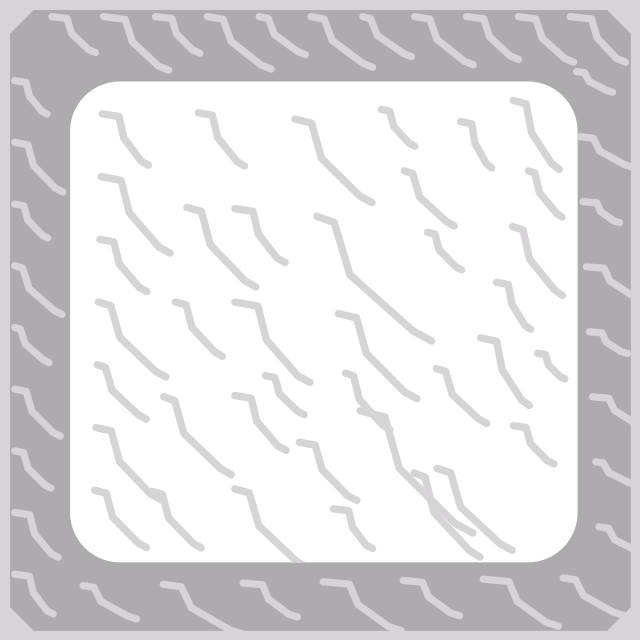
A Shadertoy shader for this texture:

```glsl
// A white rounded panel in a grey chamfered frame, scattered with bent strokes.
// Box distances form the panel and frame; short loops lay out runs of strokes,
// with layered sines varying the size and bend of each one.

float boxDistance(vec2 p, vec2 halfSize, float radius) {
    vec2 q = abs(p) - halfSize + radius;
    return length(max(q, 0.0)) + min(max(q.x, q.y), 0.0) - radius;
}

float chamferDistance(vec2 p, float halfSize, float cut) {
    vec2 q = abs(p) - halfSize;
    return max(max(q.x, q.y), (q.x + q.y + cut) * 0.7071);
}

float segmentDistance(vec2 p, vec2 a, vec2 b) {
    vec2 ab = b - a;
    return length(p - a - ab * clamp(dot(p - a, ab) / dot(ab, ab), 0.0, 1.0));
}

// Stroke with a flat lead-in, a steep drop and a slanting tail
float strokeDistance(vec2 p, vec2 size, float bend) {
    vec2 lead = size * vec2(0.14 + 0.26 * bend, 0.05);
    vec2 knee = size * vec2(0.28 + 0.22 * bend, 0.47);
    vec2 tail = size * vec2(0.84, 0.92);
    float d = min(segmentDistance(p, vec2(0.0), lead), segmentDistance(p, lead, knee));
    return min(d, min(segmentDistance(p, knee, tail), segmentDistance(p, tail, size)));
}

// Evenly stepped run of strokes, each slightly different
float runDistance(vec2 p, vec2 start, vec2 stride, int count, vec2 size) {
    float d = 1.0;
    for (int i = 0; i < count; i++) {
        float k = float(i);
        float scale = 1.0 + 0.2 * sin(3.3 * k - 1.5);
        float bend = 0.5 + 0.35 * sin(7.0 * k + 90.0 * start.x) + 0.15 * sin(4.0 * k);
        d = min(d, strokeDistance(p - start - stride * k, size * scale, bend));
    }
    return d;
}

float panelStrokes(vec2 p) {
    // Left half
    float d = runDistance(p, vec2(0.160, 0.178), vec2(-0.002, 0.098), 7, vec2(0.090, 0.100));
    d = min(d, runDistance(p, vec2(0.310, 0.176), vec2(-0.018, 0.148), 5, vec2(0.090, 0.104)));
    d = min(d, runDistance(p, vec2(0.367, 0.326), vec2(0.0, 0.146), 4, vec2(0.098, 0.105)));
    // Long central diagonal and the short run below it
    d = min(d, runDistance(p, vec2(0.461, 0.186), vec2(0.034, 0.152), 4, vec2(0.150, 0.163)));
    d = min(d, runDistance(p, vec2(0.415, 0.587), vec2(0.053, 0.104), 3, vec2(0.075, 0.076)));
    // Right half
    d = min(d, runDistance(p, vec2(0.596, 0.171), vec2(0.036, 0.096), 3, vec2(0.065, 0.072)));
    d = min(d, runDistance(p, vec2(0.540, 0.583), vec2(0.107, 0.156), 2, vec2(0.086, 0.110)));
    d = min(d, runDistance(p, vec2(0.682, 0.576), vec2(0.001, 0.156), 2, vec2(0.098, 0.107)));
    d = min(d, runDistance(p, vec2(0.720, 0.190), vec2(0.082, -0.033), 2, vec2(0.060, 0.090)));
    d = min(d, runDistance(p, vec2(0.826, 0.267), vec2(-0.025, 0.087), 4, vec2(0.065, 0.090)));
    return min(d, runDistance(p, vec2(0.840, 0.552), vec2(-0.038, 0.113), 2, vec2(0.053, 0.050)));
}

float frameStrokes(vec2 p) {
    float left = runDistance(p, vec2(0.023, 0.126), vec2(0.0, 0.0964), 9, vec2(0.063, 0.065));
    float right = runDistance(p, vec2(0.901, 0.112), vec2(0.005, 0.1016), 8, vec2(0.070, 0.040));
    float top = runDistance(p, vec2(0.081, 0.026), vec2(0.081, 0.0), 11, vec2(0.085, 0.070));
    float bottom = runDistance(p, vec2(0.130, 0.915), vec2(0.125, -0.002), 7, vec2(0.104, 0.065));
    return min(min(left, right), min(top, bottom));
}

void mainImage(out vec4 fragColor, in vec2 fragCoord) {
    // Canvas units, measured down from the top edge
    vec2 p = fragCoord / iResolution.xy;
    p.y = 1.0 - p.y;
    float soft = 0.7 / min(iResolution.x, iResolution.y);

    vec3 paleGrey = vec3(0.84, 0.83, 0.84);
    vec3 midGrey = vec3(0.68, 0.67, 0.68);

    // Frame and panel
    float frame = chamferDistance(p - vec2(0.5007), 0.485, 0.037);
    float panel = boxDistance(p - vec2(0.506, 0.503), vec2(0.3965, 0.3757), 0.078);
    vec3 color = mix(midGrey, paleGrey, smoothstep(-soft, soft, frame));
    color = mix(vec3(1.0), color, smoothstep(-soft, soft, panel));

    // Strokes keep to their own region
    float marks = min(max(panelStrokes(p) - 0.0058, panel), max(frameStrokes(p) - 0.0056, -panel));
    color = mix(paleGrey, color, smoothstep(-soft, soft, marks));

    fragColor = vec4(color, 1.0);
}
```
